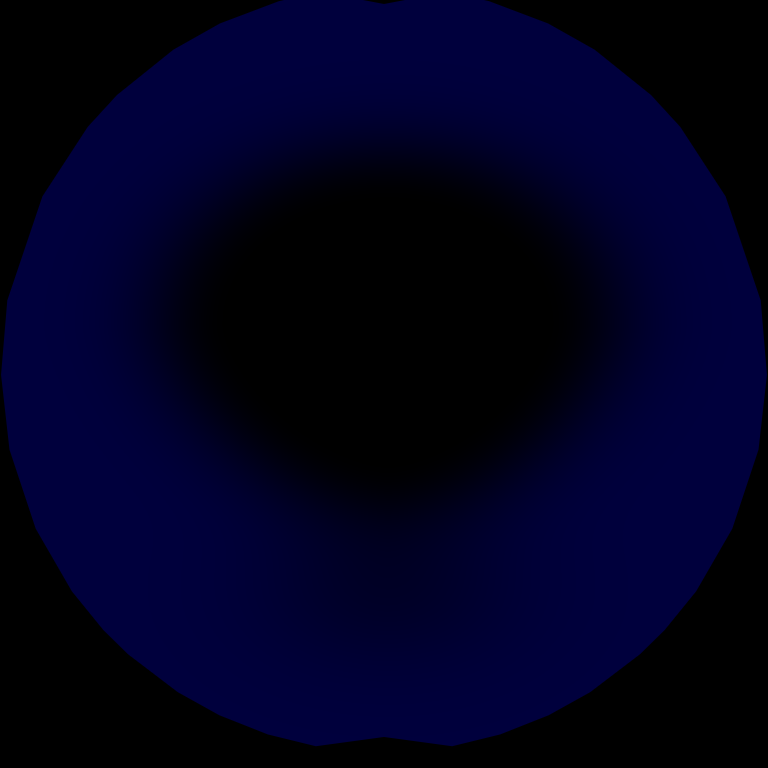
This background is drawn by a Shadertoy shader. Its source:

```glsl
// A deep blue faceted disc with a soft dark hollow, on black.

#define DISC_CENTER vec2(0.0, 0.0189)
#define DISC_RADIUS 0.4987
#define NOTCH_TOP vec2(0.19, 0.4759)
#define NOTCH_BOTTOM vec2(0.136, 0.4785)
#define HOLLOW_CENTER vec2(0.0052, 0.0768)
#define HOLLOW_TOP vec3(0.2565, 0.198, 2.0)
#define HOLLOW_BOTTOM vec3(0.2565, 0.2214, 1.6)
#define HOLLOW_FALLOFF 5.0
#define SHADE_CENTER vec2(0.0052, -0.268)
#define SHADE_SIZE vec2(0.169, 0.104)
#define SHADE_DEPTH 0.35
#define DISC_BLUE vec3(0.0, 0.0, 0.24)

// Corner angles of the right half, in degrees from bottom to top
const int CORNERS = 18;
const float cornerAngle[CORNERS] = float[CORNERS](
    -80.1, -72.3, -64.5, -57.4, -48.0, -42.8, -35.4, -24.6, -12.1,
    -0.8, 10.4, 26.9, 39.3, 45.8, 56.6, 64.6, 74.0, 80.1);

// Signed distance to a line y = slope * x + height, positive above
float aboveLine(vec2 p, vec2 slopeHeight) {
    return (p.y - slopeHeight.x * p.x - slopeHeight.y)
        / sqrt(1.0 + slopeHeight.x * slopeHeight.x);
}

// Mirrored polygon: circle chords cut by a shallow notch at each pole
float facetedDisc(vec2 p) {
    p.x = abs(p.x);
    float d = max(aboveLine(p, NOTCH_TOP),
                  aboveLine(vec2(p.x, -p.y), NOTCH_BOTTOM));
    for (int i = 0; i < CORNERS - 1; i++) {
        float a = radians(cornerAngle[i]);
        float b = radians(cornerAngle[i + 1]);
        float middle = 0.5 * (a + b);
        vec2 normal = vec2(cos(middle), sin(middle));
        d = max(d, dot(p, normal) - DISC_RADIUS * cos(0.5 * (b - a)));
    }
    return d;
}

// Light around the hollow: round above, tapering below
float hollowLight(vec2 p) {
    vec3 shape = p.y > 0.0 ? HOLLOW_TOP : HOLLOW_BOTTOM;
    vec2 q = pow(abs(p) / shape.xy, vec2(shape.z));
    float rim = max(pow(q.x + q.y, 1.0 / shape.z) - 0.8, 0.0);
    return 1.0 - exp(-HOLLOW_FALLOFF * rim * rim);
}

void mainImage(out vec4 fragColor, in vec2 fragCoord) {
    float size = min(iResolution.x, iResolution.y);
    vec2 p = (fragCoord - 0.5 * iResolution.xy) / size;

    // Dark hollow and the faint shade beneath it
    float light = hollowLight(p - HOLLOW_CENTER);
    vec2 shade = (p - SHADE_CENTER) / SHADE_SIZE;
    light *= 1.0 - SHADE_DEPTH * exp(-dot(shade, shade));

    // Smooth outer edge
    float mask = clamp(0.5 - facetedDisc(p - DISC_CENTER) * size, 0.0, 1.0);
    fragColor = vec4(DISC_BLUE * light * mask, 1.0);
}
```
